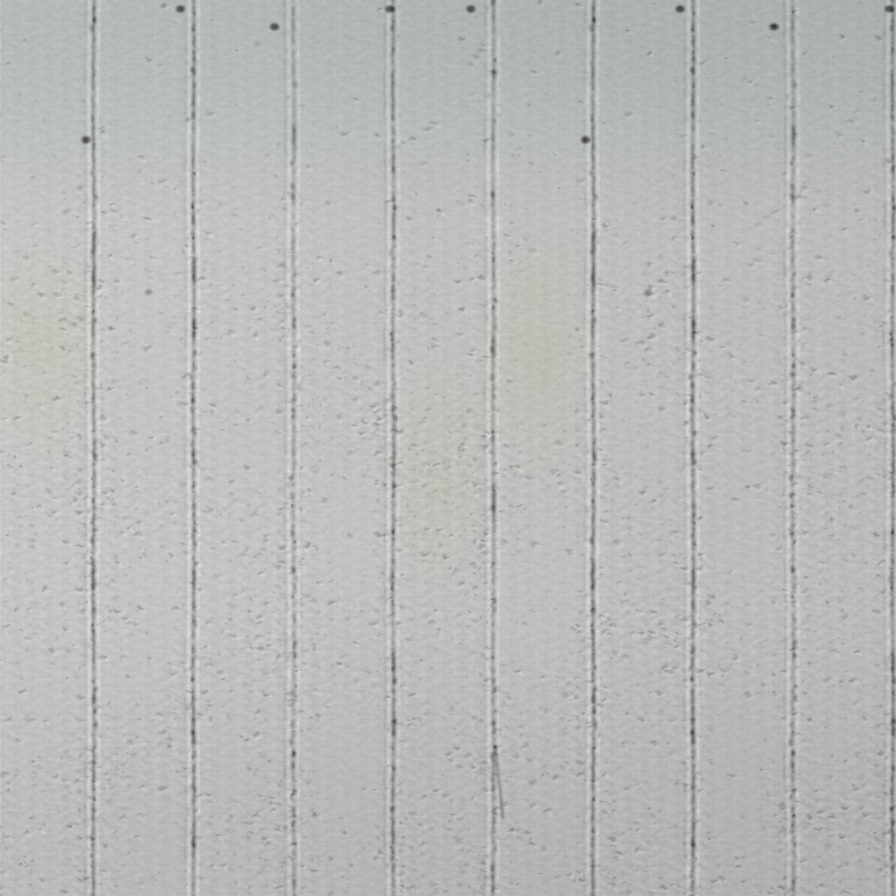
Give the GLSL for this texture, as a three.js fragment shader.

```glsl
// Pale painted vertical planks with thin worn grooves, specks and nail holes.
varying vec2 vUv;

const float PLANK = 0.1115; // plank width; wear repeats every five planks

vec2 hash2(vec2 p) {
  return fract(sin(vec2(dot(p, vec2(127.1, 311.7)), dot(p, vec2(269.5, 183.3)))) * 43758.5);
}

// Cellular noise: distance to the nearest point, and that point's random value
vec2 cellular(vec2 p) {
  vec2 cell = floor(p);
  vec2 nearest = vec2(9.0, 0.0);
  for (int y = -1; y <= 1; y++) {
    for (int x = -1; x <= 1; x++) {
      vec2 c = cell + vec2(float(x), float(y));
      float d = length(c + 0.15 + 0.7 * hash2(c) - p);
      if (d < nearest.x) nearest = vec2(d, hash2(c + 41.3).x);
    }
  }
  return nearest;
}

// Layered sines, roughly -1 to 1
float clouds(vec2 p) {
  float sum = 0.0;
  float amp = 0.5;
  for (int i = 0; i < 4; i++) {
    sum += amp * sin(p.x + 1.7 * sin(p.y)) * cos(p.y + 1.3 * sin(p.x));
    p = mat2(1.5, 1.1, -1.1, 1.5) * p + 2.3;
    amp *= 0.55;
  }
  return sum;
}

// Soft chips of varied size and strength
float specks(vec2 p, float density) {
  vec2 c = cellular(p);
  float size = 0.25 + 0.35 * fract(c.y * 37.0);
  return smoothstep(size, 0.0, c.x) * step(1.0 - density, c.y) * (0.3 + 0.7 * fract(c.y * 91.0));
}

float line(float x, float width) {
  return exp(-x * x / (width * width));
}

float segment(vec2 p, vec2 a, vec2 b) {
  vec2 ab = b - a;
  return length(p - a - ab * clamp(dot(p - a, ab) / dot(ab, ab), 0.0, 1.0));
}

// Distance across to a plank coordinate repeated every five planks
float across(float u, float center) {
  return (mod(u - center + 2.5, 5.0) - 2.5) * PLANK;
}

float hole(float u, float y, vec2 at, float radius) {
  return smoothstep(radius, radius * 0.2, length(vec2(across(u, at.x) * 0.8, y - at.y)));
}

void main() {
  vec2 uv = vUv;
  float u = (uv.x - 0.1045) / PLANK;
  float groove = floor(u + 0.5);
  float id = mod(groove, 5.0);
  float side = (u - groove) * PLANK + 0.0005 * sin(uv.y * 23.0 + id * 2.0);
  side += 0.0007 * clouds(vec2(id * 5.0, uv.y * 160.0));

  // Broad light
  float tone = 0.776 - 0.045 * uv.x;
  tone -= 0.05 * smoothstep(0.72, 1.0, uv.y) + 0.045 * smoothstep(0.38, 0.0, uv.y);
  tone += 0.006 * clouds(uv * vec2(9.0, 6.0));

  // Flaked paint: grain and wide chips gathered in patches and by the grooves
  float patches = 0.35 + 0.9 * clouds(uv * vec2(15.0, 10.0) + 1.0);
  float wear = smoothstep(0.9, 0.5, uv.y) * patches + 0.4 * line(side, 0.025) * smoothstep(0.95, 0.6, uv.y);
  wear = clamp(wear, 0.0, 1.0);
  tone += (0.028 + 0.03 * wear) * clouds(uv * vec2(170.0, 260.0) + 4.0);
  tone += 0.03 * (cellular(uv * vec2(150.0, 190.0)).x - 0.42);
  float density = 0.03 + 0.32 * wear;
  vec2 ragged = uv + 0.0011 * vec2(sin(uv.y * 520.0 + 3.0 * sin(uv.x * 190.0)), sin(uv.x * 430.0 + 2.0 * sin(uv.y * 240.0)));
  vec2 chip = ragged * vec2(75.0, 130.0);
  tone += 0.05 * specks(chip + vec2(-0.25, 0.4), density);
  tone -= 0.15 * specks(chip, density);
  tone -= 0.1 * specks(ragged * vec2(120.0, 165.0) + 17.0, density * 0.8);

  // Grooves: a broken core between patchy pale lips, with a faint outer line
  float along = clouds(vec2(id * 3.0 + 1.0, uv.y * 45.0));
  float flecks = clouds(vec2(id * 7.0 + 2.0, uv.y * 190.0));
  float depth = 0.16 + 0.05 * cos(2.5133 * (id - 3.0));
  depth *= clamp(0.95 + 0.7 * along + 0.7 * flecks, 0.25, 1.8);
  float lip = clamp(0.9 + 0.9 * flecks - 0.6 * along, 0.1, 1.6);
  tone += lip * (0.06 * line(side - 0.0055, 0.0021) + 0.05 * line(side + 0.005, 0.002));
  tone -= 0.05 * clamp(0.8 + along - flecks, 0.1, 1.5) * line(side + 0.0095, 0.0018);
  tone -= depth * line(side, 0.0021);

  // Grit caught in the grooves, and a few short dark gaps
  float grit = specks(vec2(side * 100.0 + id * 9.0 + 0.5, uv.y * 80.0), 0.3 + 0.3 * wear);
  tone -= 0.24 * grit * line(side, 0.006);
  vec2 gap = cellular(vec2(id * 6.0 + 0.5, uv.y * 24.0));
  tone -= 0.14 * line(side, 0.003) * step(0.86, gap.y) * smoothstep(0.5, 0.1, gap.x);
  float split = segment(uv, vec2(0.553, 0.166), vec2(0.561, 0.088));
  tone -= 0.16 * smoothstep(0.004, 0.0, split);

  // Nail holes along the top
  float nails = 0.45 * hole(u, uv.y, vec2(0.55, 0.674), 0.005);
  for (int i = 0; i < 5; i++) {
    float n = float(i);
    float y = 0.99 - 0.146 * step(3.5, n) - 0.02 * step(abs(n - 1.0), 0.5);
    nails += hole(u, uv.y, vec2(n + 0.87 - 0.1 * sin(2.5 * n), y), 0.0062);
  }
  tone -= 0.4 * min(nails, 1.0);

  // Cool cast above, warm stains across the middle
  vec3 color = vec3(max(tone, 0.2));
  color *= mix(vec3(1.0), vec3(0.98, 1.003, 1.006), smoothstep(0.65, 1.0, uv.y));
  float stain = line(across(u, 4.45), 0.05) * line(uv.y - 0.61, 0.11) + 0.7 * line(uv.x - 0.49, 0.05) * line(uv.y - 0.48, 0.12);
  stain *= 0.75 + 0.5 * clouds(uv * vec2(25.0, 30.0));
  color *= mix(vec3(1.0), vec3(0.99, 0.985, 0.93), clamp(stain, 0.0, 1.0));
  gl_FragColor = vec4(color, 1.0);
}
```
